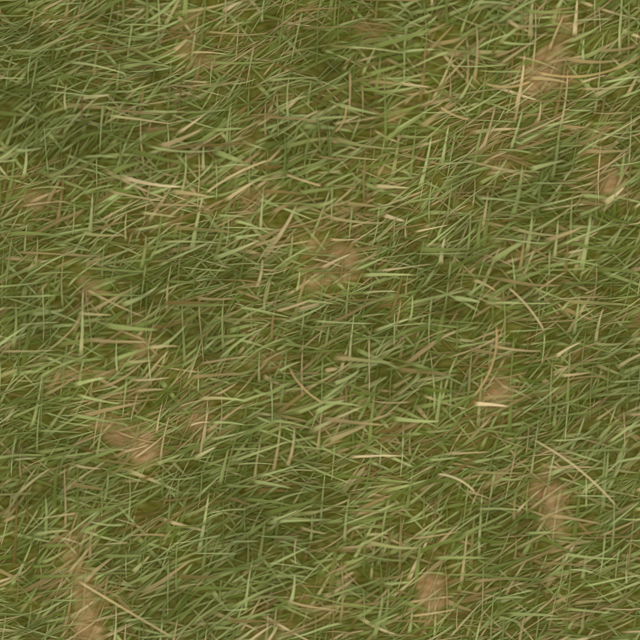
A WebGL 2 fragment shader for this texture:

```glsl
#version 300 es
precision highp float;
// Dense, soft-focus lawn: layered grass blades, dry patches and a few pale stems.

#define LAYERS 17
#define BLADE_CELL vec2(0.115, 0.022)
#define STEM_CELL 0.2
#define STEM_CHANCE 0.3
#define BLADE_WIDTH 0.0027
#define LEAN 0.46
#define TONE_SPREAD 0.78
#define SHADOW 0.1
#define SOFTNESS 0.0019
#define BROAD_SHADE vec3(0.22, 0.17, 0.2)

uniform vec2 u_resolution;
out vec4 fragColor;

// Integer hash giving three values from 0 to 1
vec3 hash3(ivec3 key) {
  uvec3 v = uvec3(key) * 1664525u + 1013904223u;
  v.x += v.y * v.z; v.y += v.z * v.x; v.z += v.x * v.y;
  v ^= v >> 16u;
  v.x += v.y * v.z; v.y += v.z * v.x; v.z += v.x * v.y;
  return vec3(v >> 8u) / 16777216.0;
}

float cornerSlope(ivec2 corner, vec2 offset) {
  return dot(hash3(ivec3(corner, 77)).xy * 2.0 - 1.0, offset);
}

float gradientNoise(vec2 p) {
  ivec2 i = ivec2(floor(p));
  vec2 f = fract(p);
  vec2 s = f * f * (3.0 - 2.0 * f);
  float low = mix(cornerSlope(i, f), cornerSlope(i + ivec2(1, 0), f - vec2(1, 0)), s.x);
  float high = mix(cornerSlope(i + ivec2(0, 1), f - vec2(0, 1)),
                   cornerSlope(i + ivec2(1, 1), f - vec2(1, 1)), s.x);
  return mix(low, high, s.y);
}

// Tone 0 to 1 runs from deep olive to pale; dryness turns green into straw
vec3 grassColor(float tone, float dryness) {
  vec3 c = vec3(0.31, 0.29, 0.09) + vec3(0.37, 0.36, 0.36) * tone;
  return c + mix(vec3(-0.028, 0.034, -0.015), vec3(0.045, -0.002, 0.015), dryness);
}

// One layer of nearly parallel blades on a long grid turned along them
void drawBlades(inout vec3 color, vec2 uv, int layer, float soft, float dryPatch, float bare) {
  float depth = float(layer) / float(LAYERS - 1);
  float side = 2.0 * fract(float(layer) * 0.618 + 0.3) - 1.0;
  float angle = LEAN + side * (0.4 + 0.9 * side * side);
  vec2 axis = vec2(cos(angle), sin(angle));
  vec2 p = vec2(dot(uv, axis), dot(uv, vec2(-axis.y, axis.x))) / BLADE_CELL;
  p += float(layer) * vec2(0.37, 0.73);
  ivec2 home = ivec2(floor(p - 0.5));
  for (int i = 0; i < 4; i++) {
    ivec2 cell = home + ivec2(i & 1, i >> 1);
    vec3 place = hash3(ivec3(cell, layer));
    vec2 q = (p - vec2(cell) - place.xy) * BLADE_CELL;
    float along = q.x / (BLADE_CELL.x * mix(0.17, 0.49, place.z));
    if (abs(along) > 1.0) continue;
    float random = fract(place.z * 37.0);
    float across = q.y + (random - 0.5) * 0.2 * q.x
                 + (fract(random * 13.0) - 0.5) * 0.006 * (along * along - 0.4);
    if (abs(across) > 0.009) continue;

    vec3 look = hash3(ivec3(cell, layer + 200));
    float tip = look.z < 0.3 ? -along : along;
    float halfWidth = BLADE_WIDTH * mix(0.55, 1.75, random * look.z);
    float d = abs(across) - halfWidth * (0.65 - 0.35 * tip);
    float ends = 1.0 - smoothstep(0.6, 1.0, abs(along));
    float present = ends * (1.0 - 0.65 * bare * smoothstep(0.3, 0.5, look.y));
    float cover = present * (1.0 - smoothstep(-soft, soft, d));
    float shade = present * (1.0 - smoothstep(0.0, 0.005, d));

    float tone = mix(0.42, 0.67, depth) + (look.x - 0.5) * TONE_SPREAD;
    tone += 0.08 * tip + 0.05 * clamp(across / halfWidth, -1.0, 1.0);
    float dryness = smoothstep(-0.2, 0.2, dryPatch + 0.3 - look.y);
    tone += 0.2 * step(0.85, look.z) * dryness;
    color *= 1.0 - SHADOW * shade;
    color = mix(color, grassColor(tone, dryness), cover);
  }
}

// Sparse, longer, bowed stems in pale straw
void drawStems(inout vec3 color, vec2 uv, int layer, float soft) {
  vec2 p = uv / STEM_CELL + float(layer) * 0.37;
  ivec2 home = ivec2(floor(p - 0.5));
  for (int i = 0; i < 4; i++) {
    ivec2 cell = home + ivec2(i & 1, i >> 1);
    vec3 look = hash3(ivec3(cell, layer + 400));
    if (look.x > STEM_CHANCE) continue;
    vec3 place = hash3(ivec3(cell, layer + 300));
    float angle = (look.y - 0.5) * 2.6;
    vec2 axis = vec2(cos(angle), sin(angle));
    vec2 q = (p - vec2(cell) - place.xy) * STEM_CELL;
    float halfLength = STEM_CELL * mix(0.12, 0.45, place.z * place.z);
    float along = dot(q, axis) / halfLength;
    float across = dot(q, vec2(-axis.y, axis.x))
                 + (look.z - 0.5) * 0.5 * halfLength * (along * along - 0.4);
    float d = abs(across) - BLADE_WIDTH * 0.7;
    float ends = 1.0 - smoothstep(0.8, 1.0, abs(along));
    vec3 straw = mix(vec3(0.68, 0.58, 0.37), vec3(0.81, 0.74, 0.55), look.z);
    color *= 1.0 - SHADOW * ends * (1.0 - smoothstep(0.0, 0.005, d));
    color = mix(color, straw, 0.9 * ends * (1.0 - smoothstep(-soft, soft, d)));
  }
}

void main() {
  vec2 uv = gl_FragCoord.xy / u_resolution.y;
  float soft = max(SOFTNESS, 0.75 / u_resolution.y);
  // Broad variation of dryness, thin cover, light and direction
  float broad = gradientNoise(uv * 4.0 + 31.0);
  float patchy = gradientNoise(uv * 11.0 + 12.0);
  float clump = gradientNoise(uv * vec2(20.0, 28.0) + 51.0);
  float dryPatch = 0.55 * broad + 0.5 * patchy;
  float bare = smoothstep(0.2, 0.5, patchy + 0.4 * broad + 0.4 * clump);
  vec2 bowed = uv + vec2(-0.03, 0.05) * broad + vec2(0.004, -0.006) * patchy + 2.0;
  // Shaded soil and thatch below the blades
  float thatch = gradientNoise(uv * vec2(75.0, 140.0));
  vec3 color = mix(vec3(0.37, 0.36, 0.14), vec3(0.55, 0.44, 0.29), bare) + 0.14 * thatch;
  for (int layer = 0; layer < LAYERS; layer++)
    drawBlades(color, bowed, layer, soft, dryPatch, bare);
  for (int layer = 0; layer < 2; layer++)
    drawStems(color, uv, layer, soft);
  color *= 1.0 + dot(BROAD_SHADE, vec3(broad, patchy, clump));
  fragColor = vec4(clamp(color, 0.0, 1.0), 1.0);
}
```
